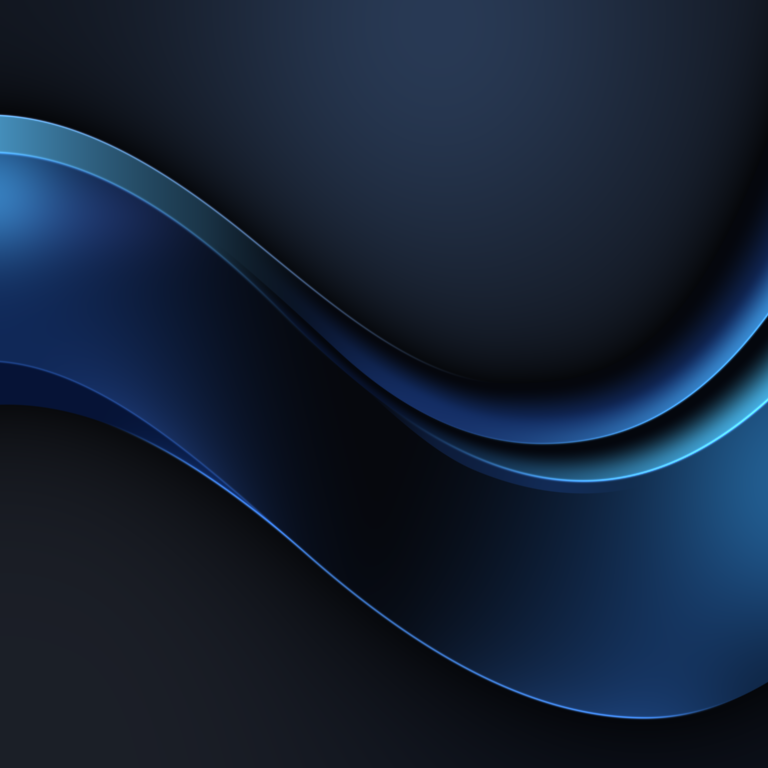
Give the GLSL for this background, as a three.js fragment shader.

```glsl
// Glossy blue ribbon folds sweeping across a dark navy backdrop.
// Each fold edge is a smooth Hermite wave; signed distances to the waves
// layer the folds from top to bottom and drive shading, shadows and rims.
varying vec2 vUv;

// Height and slope of a cubic between knots (x, height, slope).
vec2 span(float x, vec3 a, vec3 b) {
  float w = b.x - a.x;
  float t = (x - a.x) / w;
  float s = t * t * (3.0 - 2.0 * t);
  float u = 1.0 - t;
  float height = mix(a.y, b.y, s) + w * t * u * (a.z * u - b.z * t);
  float slope = 6.0 * t * u * (b.y - a.y) / w
    + a.z * u * (1.0 - 3.0 * t) + b.z * t * (3.0 * t - 2.0);
  return vec2(height, slope);
}

// Signed distance to a wave through four knots, positive above it.
float wave(vec2 p, vec3 k0, vec3 k1, vec3 k2, vec3 k3) {
  vec2 h = p.x < k1.x ? span(p.x, k0, k1)
    : p.x < k2.x ? span(p.x, k1, k2) : span(p.x, k2, k3);
  return (p.y - h.x) / sqrt(1.0 + h.y * h.y);
}

float cover(float d) { return smoothstep(-0.0013, 0.0013, d); }

float rim(float d, float width) { return exp(-d * d / (width * width)); }

float glow(vec2 p, vec2 center, vec2 radius) {
  vec2 q = (p - center) / radius;
  return exp(-dot(q, q));
}

void main() {
  vec2 p = vUv;
  float x = p.x;

  // Fold edges, from the top of the ribbon to its underside.
  float crest = wave(p, vec3(0.0, 0.850, -0.05), vec3(0.326, 0.690, -0.82),
    vec3(0.66, 0.501, 0.0), vec3(1.0, 0.818, 2.7));
  float upper = wave(p, vec3(0.0, 0.820, -0.05), vec3(0.44, 0.543, -0.93),
    vec3(0.705, 0.422, 0.0), vec3(1.0, 0.590, 1.35));
  float lower = wave(p, vec3(0.0, 0.801, -0.05), vec3(0.37, 0.590, -1.02),
    vec3(0.76, 0.3735, 0.0), vec3(1.0, 0.479, 0.9));
  float hem = wave(p, vec3(0.0, 0.529, -0.08), vec3(0.42, 0.261, -0.87),
    vec3(0.84, 0.065, 0.0), vec3(1.0, 0.112, 0.6));
  float base = wave(p, vec3(0.0, 0.473, 0.03), vec3(0.40, 0.278, -0.88),
    vec3(0.84, 0.065, 0.0), vec3(1.0, 0.112, 0.6));

  // Backdrop with a soft overhead light and a shadow along the crest.
  vec3 color = vec3(0.068, 0.085, 0.12)
    + vec3(0.09, 0.14, 0.21) * glow(p, vec2(0.57, 0.97), vec2(0.33, 0.38));
  color *= 1.0 - 0.75 * exp(-max(crest, 0.0) / 0.045);

  // Teal strip on the left, turning into the upper crescent on the right.
  vec3 teal = vec3(0.25, 0.53, 0.68) * exp(-3.0 * x - 4.0 * x * x)
    * (1.0 - smoothstep(0.25, 0.45, x));
  float across = clamp(-crest / max(upper - crest, 0.001), 0.0, 1.0);
  vec3 crescent = mix(vec3(0.018, 0.026, 0.05), vec3(0.07, 0.17, 0.38),
    smoothstep(0.05, 0.75, across) * smoothstep(0.3, 0.58, x));
  vec3 crescentLight = mix(vec3(0.09, 0.19, 0.41), vec3(0.22, 0.54, 0.82),
    smoothstep(0.55, 1.0, x));
  crescent = mix(crescent, crescentLight,
    smoothstep(0.5, 1.0, across) * smoothstep(0.38, 0.62, x));
  vec3 strip = teal + crescent;
  color = mix(color, strip, cover(-crest));
  color += vec3(0.40, 0.54, 0.75) * rim(crest, 0.0014)
    * 0.65 * (1.0 - smoothstep(0.3, 0.66, x));

  // Lower crescent, shaded beneath the upper one.
  float under = clamp(-upper / max(lower - upper, 0.001), 0.0, 1.0);
  vec3 foldLight = mix(vec3(0.03, 0.07, 0.17), vec3(0.27, 0.68, 0.88),
    smoothstep(0.48, 1.03, x));
  vec3 fold = mix(vec3(0.016, 0.026, 0.052), foldLight,
    smoothstep(0.15, 1.0, under));
  fold = mix(teal + vec3(0.018, 0.026, 0.05), fold, smoothstep(0.27, 0.43, x));
  color = mix(color, fold, cover(-upper));
  color += vec3(0.14, 0.30, 0.42) * rim(upper, 0.0016)
    * smoothstep(0.5, 0.9, x);

  // Broad body: blue at both ends, nearly black through the middle.
  float left = 1.0 - smoothstep(0.02, 0.47, x + 0.25 * (p.y - 0.5));
  float right = smoothstep(0.35, 0.95, x - 0.35 * p.y);
  vec3 body = vec3(0.022, 0.030, 0.050)
    + vec3(0.04, 0.125, 0.29) * left
    + vec3(0.065, 0.19, 0.36) * right
    + vec3(0.14, 0.33, 0.38) * glow(p, vec2(-0.02, 0.75), vec2(0.10, 0.085))
    + vec3(0.05, 0.06, 0.12) * glow(p, vec2(0.13, 0.72), vec2(0.13, 0.06))
    + vec3(0.05, 0.16, 0.18) * glow(p, vec2(1.03, 0.38), vec2(0.16, 0.17));
  body += vec3(0.045, 0.075, 0.14) * exp(-max(hem, 0.0) / 0.05)
    * smoothstep(0.02, 0.2, x) * (1.0 - smoothstep(0.22, 0.42, x));
  body += vec3(0.03, 0.06, 0.11) * exp(-max(base, 0.0) / 0.05)
    * smoothstep(0.45, 0.75, x) * (1.0 - smoothstep(0.8, 1.0, x));
  body *= 1.0 - 0.35 * glow(p, vec2(1.02, 0.09), vec2(0.12, 0.12));
  float ledge = lower + 0.016 * smoothstep(0.45, 0.62, x);
  body += vec3(0.025, 0.07, 0.16) * cover(ledge)
    * smoothstep(0.46, 0.58, x) * (1.0 - smoothstep(0.70, 0.84, x));
  color = mix(color, body, cover(-lower));
  float lowerRim = 0.55 * (1.0 - smoothstep(0.2, 0.46, x))
    + smoothstep(0.48, 0.78, x);
  color += vec3(0.20, 0.42, 0.62) * rim(lower, 0.0018) * lowerRim;

  // Turned hem on the lower left.
  vec3 flap = vec3(0.022, 0.075, 0.21)
    + vec3(0.04, 0.09, 0.17) * smoothstep(0.12, 0.3, x) * exp(-abs(base) / 0.02);
  flap = mix(flap, body, smoothstep(0.36, 0.43, x));
  color = mix(color, flap, cover(-hem));
  color += vec3(0.06, 0.12, 0.22) * rim(hem, 0.0015)
    * (1.0 - smoothstep(0.3, 0.42, x));

  // Floor beneath the ribbon, with contact shadow and a fine bright rim.
  vec3 ground = mix(vec3(0.108, 0.122, 0.155), vec3(0.055, 0.075, 0.12),
    smoothstep(0.1, 0.85, x));
  ground *= 1.0 - 0.68 * exp(-max(-base, 0.0) / 0.085);
  color = mix(color, ground, cover(-base));
  float baseRim = smoothstep(0.12, 0.3, x) * (1.0 - smoothstep(0.82, 0.97, x));
  color += vec3(0.20, 0.40, 0.68) * rim(base, 0.0016) * baseRim;

  gl_FragColor = vec4(color, 1.0);
}
```
